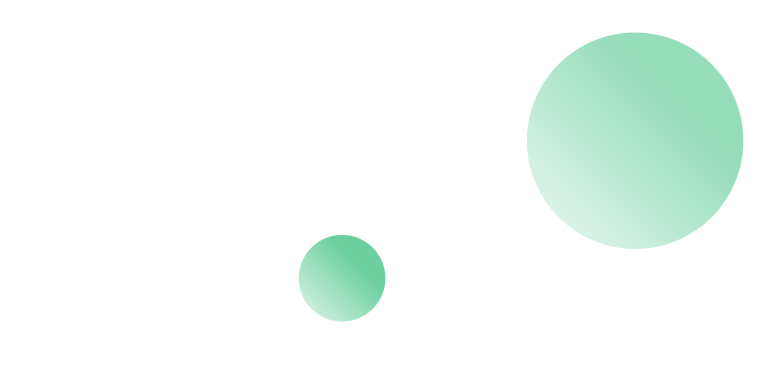
Give the GLSL for this background, as a Shadertoy shader.

```glsl
// Two mint green discs with diagonal gradients on a white background.

// Paints a disc whose colour runs from lower left to a flat upper right.
vec3 paintDisc(vec3 base, vec2 p, vec2 center, float radius, vec3 paleGreen, vec3 deepGreen) {
    vec2 q = (p - center) / radius;
    float diagonal = dot(q, vec2(0.7071));
    vec3 fill = mix(paleGreen, deepGreen, clamp((diagonal + 1.0) / 1.5, 0.0, 1.0));

    // One-pixel soft edge
    float pixel = 1.0 / iResolution.y;
    float coverage = clamp(0.5 - (length(q) - 1.0) * radius / pixel, 0.0, 1.0);
    return mix(base, fill, coverage);
}

void mainImage(out vec4 fragColor, in vec2 fragCoord) {
    // Canvas height is one unit
    vec2 p = fragCoord / iResolution.y;
    vec3 color = vec3(1.0);

    // Large pale disc
    color = paintDisc(color, p, vec2(1.6540, 0.6335), 0.2818,
                      vec3(0.855, 0.955, 0.908), vec3(0.588, 0.867, 0.737));

    // Small deeper disc
    color = paintDisc(color, p, vec2(0.8908, 0.2755), 0.1128,
                      vec3(0.785, 0.933, 0.861), vec3(0.420, 0.812, 0.624));

    fragColor = vec4(color, 1.0);
}
```
